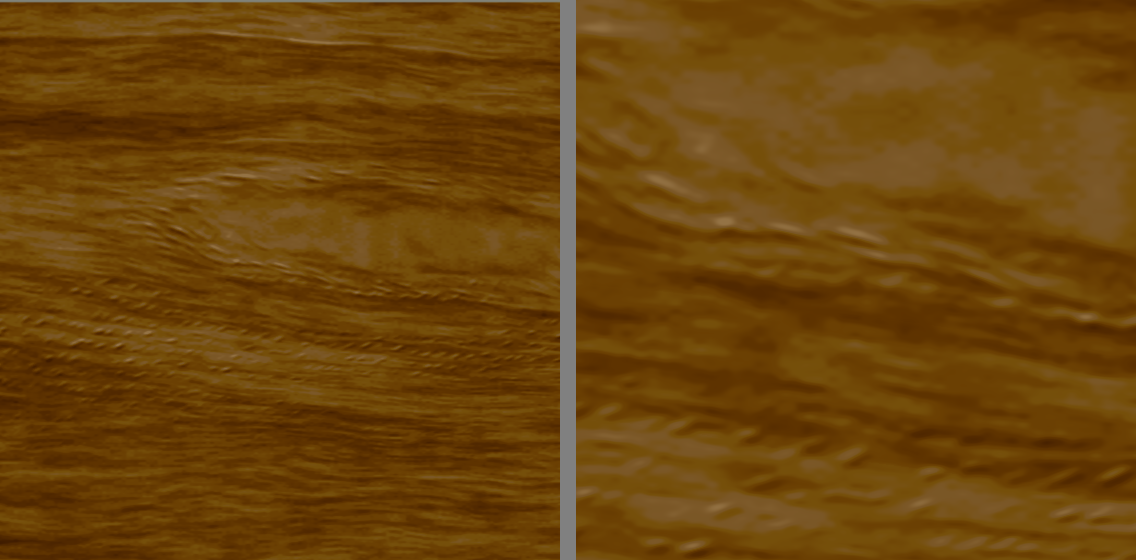
Left: the whole. Right: its middle third, enlarged.
This texture is drawn by a WebGL 1 fragment shader. Its source:

```glsl
precision highp float;
// Draws brown wood: horizontal fibres, pale broken seams, slanted pores and an eye-shaped figure.
uniform vec2 u_resolution;

const vec3 SHADOW = vec3(0.25, 0.11, 0.0);
const vec3 DEEP = vec3(0.32, 0.16, 0.0);
const vec3 DARK = vec3(0.37, 0.20, 0.0);
const vec3 BASE = vec3(0.42, 0.25, 0.01);
const vec3 LIGHT = vec3(0.46, 0.31, 0.04);
const vec3 PALE = vec3(0.48, 0.34, 0.15);
const vec3 BRIGHT = vec3(0.58, 0.45, 0.27);
const vec3 EDGE = vec3(0.50, 0.51, 0.47);

float hash(vec2 p) {
  return fract(sin(dot(p, vec2(127.1, 311.7))) * 43758.545);
}

float bump(float x, float center, float width) {
  float d = (x - center) / width;
  return exp(-d * d);
}

// Smooth noise, centred on zero
float noise(vec2 p) {
  vec2 i = floor(p);
  vec2 f = fract(p);
  f = f * f * (3.0 - 2.0 * f);
  float low = mix(hash(i), hash(i + vec2(1.0, 0.0)), f.x);
  float high = mix(hash(i + vec2(0.0, 1.0)), hash(i + 1.0), f.x);
  return mix(low, high, f.y) - 0.5;
}

// Layered sines that make the grain wander
float wander(vec2 p) {
  return 0.006 * sin(p.x * 7.0 + p.y * 9.0)
       + 0.003 * sin(p.x * 17.0 - p.y * 23.0 + 1.0)
       + 0.0012 * sin(p.x * 47.0 + p.y * 61.0);
}

// Cellular pores: one slanted tick per cell, each with a dark lower side
float pores(vec2 p, vec2 cells, vec2 size, float tilt) {
  vec2 q = p * cells;
  vec2 home = floor(q);
  vec2 axis = vec2(cos(tilt), sin(tilt));
  float sum = 0.0;
  for (int j = -1; j <= 1; j++) {
    for (int i = -1; i <= 1; i++) {
      vec2 id = home + vec2(float(i), float(j));
      vec2 jitter = vec2(hash(id), 0.3 + 0.4 * hash(id + 19.3));
      vec2 d = (q - id - jitter) / cells;
      float along = dot(d, axis) / size.x;
      float across = dot(d, vec2(-axis.y, axis.x)) / size.y;
      float relief = bump(across, 0.0, 1.0) - 0.7 * bump(across, -1.8, 1.1);
      sum += relief * exp(-along * along) * hash(id + 7.7);
    }
  }
  return sum;
}

// Pale line with a dark underside, repeated along the grain height
float seams(float x, float h, float count) {
  float row = floor(h * count);
  float center = 0.45 + 0.25 * hash(vec2(row, 3.0));
  float d = (fract(h * count) - center) / count;
  float strength = smoothstep(0.2, 0.9, hash(vec2(row, 8.0)));
  float broken = smoothstep(-0.25, 0.2, noise(vec2(x * 9.0, row * 5.3)));
  float line = bump(d, 0.0, 0.0035) * broken;
  return strength * (line - 0.45 * bump(d, -0.011, 0.008));
}

// Palette ramp from shadow to bright fibre
vec3 woodColor(float t) {
  vec3 c = mix(SHADOW, DEEP, smoothstep(-0.1, 0.15, t));
  c = mix(c, DARK, smoothstep(0.15, 0.33, t));
  c = mix(c, BASE, smoothstep(0.33, 0.50, t));
  c = mix(c, LIGHT, smoothstep(0.50, 0.68, t));
  c = mix(c, PALE, smoothstep(0.68, 0.85, t));
  return mix(c, BRIGHT, smoothstep(0.85, 1.25, t));
}

void main() {
  vec2 p = gl_FragCoord.xy / u_resolution;

  // Eye figure and the grain bending around it
  vec2 e = p - vec2(0.70, 0.585);
  e.y += 0.09 * e.x + 0.4 * wander(p * 2.0);
  float eyeDist = length(e / vec2(0.36, 0.085));
  float ragged = eyeDist + 0.25 * noise(p * vec2(16.0, 50.0));
  float eye = 1.0 - smoothstep(0.85, 1.05, ragged);
  float slope = 0.12 * bump(p.y, 0.44, 0.2) * p.x;
  float h = p.y + slope + 0.04 * p.x * p.x * smoothstep(0.6, 0.9, p.y);
  h += wander(p) - 0.5 * e.y * exp(-eyeDist * eyeDist);
  vec2 g = vec2(p.x, h);

  // Fibres from broad bands down to fine hairs
  float tone = 0.51 + 0.32 * noise(g * vec2(2.0, 9.0));
  tone += 0.34 * noise(g * vec2(3.5, 27.0) + 11.0);
  tone += 0.38 * noise(g * vec2(9.0, 85.0) + 37.0);
  tone += 0.34 * noise(g * vec2(34.0, 180.0) + 71.0);
  tone += 0.12 * noise(p * vec2(140.0, 220.0));

  // Large light and dark areas
  tone -= 0.17 * bump(h, 0.79, 0.035) + 0.08 * bump(h, 0.89, 0.02);
  tone -= 0.18 * bump(p.x, 0.85, 0.25) * bump(p.y, 0.22, 0.12);
  tone += 0.10 * bump(p.y, 0.95, 0.04);
  tone += 0.10 * bump(p.x, 0.2, 0.3) * bump(p.y, 0.56, 0.12);

  // Seams are clearest in the upper part
  float upper = smoothstep(0.68, 0.78, p.y);
  tone += mix(0.18, 0.50, upper) * seams(p.x, h, 22.0) * (1.0 - eye);

  // Slanted pores through the sloping middle
  float middle = bump(p.y, 0.41, 0.16);
  float patches = smoothstep(-0.25, 0.2, noise(g * vec2(4.0, 24.0) + 5.0));
  float ticks = pores(g, vec2(52.0, 36.0), vec2(0.009, 0.0032), 0.48);
  tone += 0.50 * ticks * middle * patches * (1.0 - eye);

  // Frayed pale rim and dark top of the eye
  float rim = bump(ragged, 1.15, 0.22) * (1.0 - 0.6 * smoothstep(0.65, 0.95, p.x));
  float fray = pores(g, vec2(34.0, 75.0), vec2(0.018, 0.003), -0.16);
  tone += rim * (0.10 + 0.55 * fray);
  tone -= eye * (0.03 + 0.24 * smoothstep(0.02, 0.07, e.y));

  // Thin grey strip along the top edge
  vec3 color = woodColor(tone);
  color = mix(color, EDGE, smoothstep(0.994, 0.998, p.y));
  gl_FragColor = vec4(color, 1.0);
}
```
